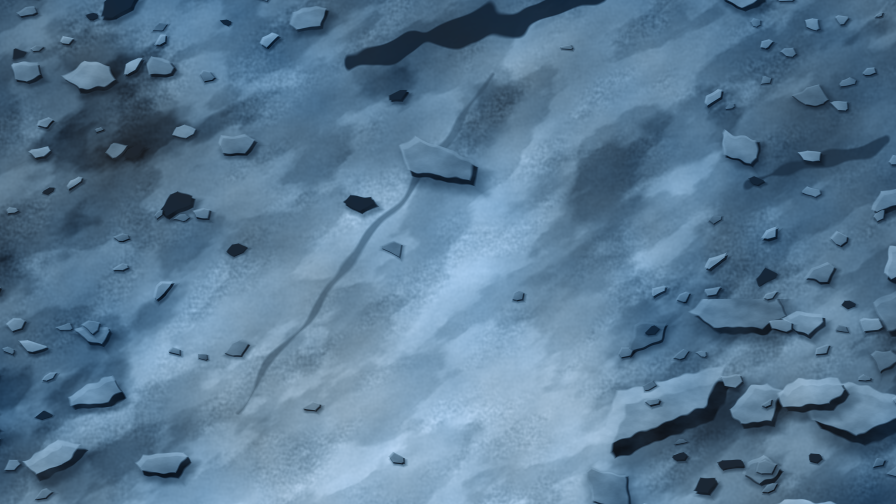
Reproduce this texture procedurally as a Shadertoy shader.

```glsl
#define FLOW_ANGLE 0.55
#define BASE_TONE 0.36
#define GLOW_GAIN 0.37
#define WASH_GAIN 0.19
#define PATCH_GAIN 0.09
#define POOL_DEPTH 0.17
#define GRAIN_GAIN 0.07
#define SIDE_TONE 0.12
#define ROCK_AMOUNT 0.85

vec2 hash2(vec2 cell) {
    vec3 a = fract(cell.xyx * vec3(0.1031, 0.1030, 0.0973));
    a += dot(a, a.yzx + 33.33);
    return fract((a.xx + a.yz) * a.zy);
}

mat2 rotation(float angle) {
    float c = cos(angle), s = sin(angle);
    return mat2(c, -s, s, c);
}

float cornerSlope(vec2 cell, vec2 offset) {
    return dot(hash2(cell) * 2.0 - 1.0, offset);
}

float gradientNoise(vec2 p) {
    vec2 cell = floor(p), f = fract(p);
    vec2 u = f * f * f * (f * (f * 6.0 - 15.0) + 10.0);
    vec2 e = vec2(1.0, 0.0);
    float low = mix(cornerSlope(cell, f), cornerSlope(cell + e, f - e), u.x);
    float high = mix(cornerSlope(cell + e.yx, f - e.yx), cornerSlope(cell + 1.0, f - 1.0), u.x);
    return mix(low, high, u.y);
}

float fbm(vec2 p) {
    float sum = 0.0, gain = 1.0;
    for (int i = 0; i < 5; i++) {
        sum += gain * gradientNoise(p);
        p = rotation(0.4) * p * 2.03 + 17.3;
        gain *= 0.5;
    }
    return sum;
}

// Angular slab: intersection of half planes with random reach
float slabDistance(vec2 q, vec2 seed) {
    float d = -9.0;
    for (int i = 0; i < 6; i++) {
        vec2 h = hash2(seed + float(i) * 7.0);
        float angle = (float(i) + 0.7 * h.x) * 1.0472;
        d = max(d, dot(q, vec2(cos(angle), sin(angle))) - mix(0.5, 1.05, h.y));
    }
    return d;
}

// Rubble lies on both sides of a clear slanted path
float rubbleDensity(vec2 p) {
    float side = abs(p.x - 0.72 - 0.25 * p.y);
    float clump = 0.75 + 0.9 * gradientNoise(p * 5.0 + 3.0);
    return 0.05 + 0.8 * smoothstep(0.22, 0.62, side) * clump;
}

// One size class of rocks, painted from back to front
float addRocks(float tone, vec2 p, float cell, float amount, float pixel) {
    vec2 rough = vec2(gradientNoise(p * 38.0), gradientNoise(p * 38.0 + 50.0)) * 0.009;
    float mottling = fbm(p * vec2(14.0, 24.0));
    for (int j = 1; j >= -1; j--)
    for (int i = -1; i <= 1; i++) {
        vec2 id = floor(p / cell) + vec2(i, j);
        vec2 seed = id + floor(cell * 900.0);
        vec2 a = hash2(seed), b = hash2(seed + 57.0);
        vec2 centre = (id + 0.2 + 0.6 * a) * cell;
        if (b.x > rubbleDensity(centre) * amount) continue;

        float size = cell * mix(0.22, 0.5, b.y) * mix(1.1, 0.8, centre.y);
        float soft = pixel / size + 0.02;
        vec2 q = (p + rough * min(1.0, size * 18.0) - centre) / size;
        vec2 drop = vec2(0.14, -0.17) * mix(0.4, 1.2, a.y);
        mat2 turn = rotation(mix(-0.25, 0.6, a.x));
        vec2 flatten = vec2(1.0, 1.8);
        float top = slabDistance(turn * q * flatten, seed);
        float side = slabDistance(turn * (q - drop) * flatten, seed);
        float shade = slabDistance(turn * (q - drop * 2.0) * flatten, seed);

        tone *= 1.0 - 0.35 * (1.0 - smoothstep(-0.15, 0.4, shade));
        tone = mix(tone, SIDE_TONE + 0.08 * mottling, 1.0 - smoothstep(-soft, soft, side));
        float face = mix(0.42, 0.70, b.y * 0.4 + a.y * 0.6);
        face += 0.15 * mottling + 0.07 * q.y - 0.04 * q.x;
        face = fract(a.x * 13.0) < 0.2 && size < 0.05 ? 0.15 : mix(face, tone, 0.2);
        tone = mix(tone, face, 1.0 - smoothstep(-soft, soft, top));
    }
    return tone;
}

// Tapered crack with a ragged border
float crack(vec2 p, vec2 a, vec2 b, float width) {
    vec2 ab = b - a;
    float along = clamp(dot(p - a, ab) / dot(ab, ab), 0.0, 1.0);
    float ragged = 0.6 + 0.7 * sin(along * 3.1416) + 1.8 * gradientNoise(p * 16.0);
    float d = length(p - a - ab * along) - width * ragged;
    return 1.0 - smoothstep(-0.003, 0.004, d);
}

// Tone to slate blue, paler and greyer in the lights
vec3 iceColour(float tone) {
    return vec3(tone * (0.54 + 0.38 * tone), tone, tone + 0.12 * (1.0 - exp(-5.0 * tone)));
}

void mainImage(out vec4 fragColor, in vec2 fragCoord) {
    vec2 p = fragCoord / iResolution.y;
    float pixel = 1.0 / iResolution.y;
    vec2 flow = rotation(FLOW_ANGLE) * p * vec2(1.0, 2.1);
    vec2 warped = p + 0.025 * vec2(gradientNoise(p * 9.0), gradientNoise(p * 9.0 + 31.0));

    // Broad light and brushed washes
    vec2 g = (p - vec2(0.75 + 0.28 * p.y, 0.05)) / vec2(0.62, 0.78);
    float glow = exp(-dot(g, g));
    float wash = fbm(flow * 3.0 + 4.0);
    float brush = smoothstep(-0.06, 0.10, fbm(flow * 3.6 + 21.0));
    float pool = smoothstep(0.12, 0.32, fbm(flow * 2.6 + 43.0));
    float tone = BASE_TONE + GLOW_GAIN * glow + WASH_GAIN * wash;
    tone += PATCH_GAIN * (brush - 0.5) - POOL_DEPTH * pool * (1.0 - 0.7 * glow);

    // Frost grain, stronger in patches
    float frost = smoothstep(-0.1, 0.4, fbm(flow * 5.0 + 70.0));
    float grain = gradientNoise(p * 150.0) + 0.8 * gradientNoise(p * vec2(60.0, 105.0));
    tone += GRAIN_GAIN * grain * (0.35 + frost);

    // Cracks, then rocks from large to small
    tone = mix(tone, 0.13, 0.9 * crack(warped, vec2(0.70, 0.88), vec2(1.19, 1.01), 0.020));
    tone = mix(tone, 0.28, 0.55 * crack(warped, vec2(0.46, 0.18), vec2(0.98, 0.85), 0.005));
    tone = mix(tone, 0.17, 0.7 * crack(warped, vec2(1.48, 0.64), vec2(1.76, 0.72), 0.012));
    float corner = smoothstep(1.0, 1.4, p.x) * (1.0 - smoothstep(0.2, 0.5, p.y));
    tone = addRocks(tone, p, 0.27, ROCK_AMOUNT * (0.15 + 1.1 * corner), pixel);
    tone = addRocks(tone, p, 0.13, ROCK_AMOUNT * 0.75, pixel);
    tone = addRocks(tone, p, 0.055, ROCK_AMOUNT * 0.5, pixel);

    vec3 colour = iceColour(clamp(tone, 0.06, 0.84));
    colour += vec3(0.05, 0.0, -0.05) * fbm(p * 2.5 + 90.0);
    fragColor = vec4(clamp(colour, 0.0, 1.0), 1.0);
}
```
